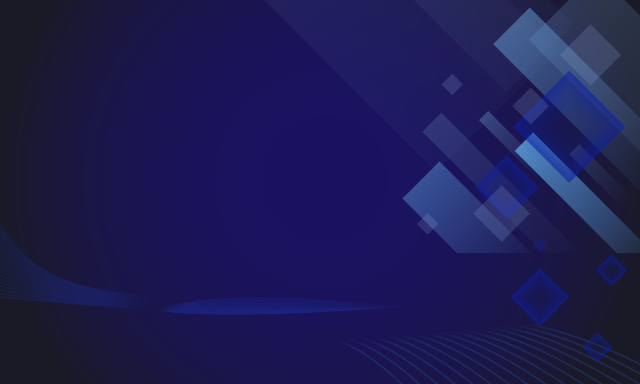
Give the GLSL for this background, as a Shadertoy shader.

```glsl
// Deep blue backdrop with translucent diagonal bands and diamonds at the right,
// and fans of fine curved lines along the bottom.
// Shapes are signed distances blended over a radial gradient; lines are loops.

// Space: y runs down from 0 to 100 (percent of height), x from 0 to WIDTH.
const float WIDTH = 167.0;
const float PI = 3.14159;

const vec2 GLOW_CENTER = vec2(84.8, 46.7);
const float GLOW_RADIUS = 85.0;
const float GLOW_POWER = 2.4;
const vec3 GLOW_COLOR = vec3(0.10, 0.072, 0.38);
const vec3 EDGE_COLOR = vec3(0.10, 0.10, 0.15);

const vec3 PALE_BLUE = vec3(0.45, 0.58, 0.76);
const vec3 SKY_BLUE = vec3(0.36, 0.64, 0.88);
const vec3 FROST = vec3(0.58, 0.68, 0.88);
const vec3 ROYAL_BLUE = vec3(0.05, 0.12, 0.64);
const vec3 WAVE_BLUE = vec3(0.11, 0.18, 0.62);
const vec3 MESH_BLUE = vec3(0.16, 0.25, 0.52);

const float FLOOR_Y = 65.9;       // bands are cut off here
const float FROST_ALPHA = 0.19;
const float LINE_WIDTH = 0.10;
const int WAVE_LINES = 20;
const int MESH_LINES = 16;

// Bands: left corner, width, length
const int BAND_COUNT = 9;
const vec4 BANDS[BAND_COUNT] = vec4[](
    vec4(65.0, -4.0, 45.0, 69.0), vec4(104.0, -4.0, 25.0, 39.6),
    vec4(138.0, 10.4, 25.0, 60.0), vec4(128.7, 11.5, 13.5, 58.0),
    vec4(125.0, 31.3, 3.4, 22.0), vec4(110.2, 34.3, 7.0, 54.0),
    vec4(105.0, 51.7, 13.7, 34.0), vec4(148.5, 40.2, 3.7, 20.0),
    vec4(134.3, 39.3, 6.8, 45.0));
// Bands: opacity at the start, at the end, and tint from pale to sky
const vec3 BAND_FADES[BAND_COUNT] = vec3[](
    vec3(0.10, 0.04, 0.0), vec3(0.10, 0.05, 0.0),
    vec3(0.25, 0.03, 0.2), vec3(0.52, 0.00, 0.6),
    vec3(0.38, 0.00, 0.3), vec3(0.23, 0.00, 0.2),
    vec3(0.44, 0.04, 0.9), vec3(0.22, 0.00, 0.1),
    vec3(0.80, 0.08, 1.0));

// Diamonds: center and half diagonal
const int FROST_COUNT = 5;
const vec3 FROST_DIAMONDS[FROST_COUNT] = vec3[](
    vec3(154.1, 14.3, 8.0), vec3(138.5, 27.6, 4.8), vec3(118.0, 22.0, 2.8),
    vec3(130.9, 55.6, 7.4), vec3(111.6, 58.3, 2.8));
const int ROYAL_COUNT = 6;
const vec3 ROYAL_DIAMONDS[ROYAL_COUNT] = vec3[](
    vec3(148.5, 33.0, 14.6), vec3(132.2, 48.7, 8.3), vec3(140.9, 77.4, 7.6),
    vec3(159.6, 70.4, 4.1), vec3(155.9, 90.4, 3.9), vec3(140.9, 63.9, 1.7));

float pixel() { return 100.0 / iResolution.y; }

// Coverage of the inside (negative) of a distance
float cover(float d) { return clamp(0.5 - d / pixel(), 0.0, 1.0); }

// Coverage of a thin curve, given its vertical offset and slope
float stroke(float offset, float slope) {
    float d = abs(offset) * inversesqrt(1.0 + slope * slope);
    return 1.0 - smoothstep(LINE_WIDTH, LINE_WIDTH + pixel(), d);
}

// Opacity of a 45 degree band that fades along its length
float bandAlpha(vec2 p, vec4 band, vec3 fade) {
    vec2 d = p - band.xy;
    vec2 q = vec2(d.x + d.y, d.x - d.y) * sqrt(0.5);
    vec2 edge = abs(q - 0.5 * band.wz) - 0.5 * band.wz;
    float along = clamp(q.x / band.w, 0.0, 1.0);
    return cover(max(edge.x, edge.y)) * cover(p.y - FLOOR_Y) * mix(fade.x, fade.y, along);
}

float diamondNorm(vec2 p, vec3 diamond) {
    vec2 d = abs(p - diamond.xy);
    return d.x + d.y;
}

float diamondCover(vec2 p, vec3 diamond) {
    return cover((diamondNorm(p, diamond) - diamond.z) * sqrt(0.5));
}

// Left fan that narrows to the right, then a low lens of lines
float waveLines(vec2 p) {
    float fan = 0.0, lens = 0.0;
    float decay = exp(-p.x / 12.0);
    float k = clamp((p.x - 41.0) / 66.0, 0.0, 1.0);
    float bump = sin(PI * pow(k, 0.7));
    for (int i = 0; i < WAVE_LINES; i++) {
        float t = float(i) / float(WAVE_LINES - 1);
        float y = mix(77.6 - 18.9 * decay, 77.4 + 0.085 * p.x, t);
        fan += stroke(p.y - y, 1.57 * decay * (1.0 - t));
        lens += stroke(p.y - 80.7 + 0.9 * k + bump * mix(-1.3, 2.7, t * t), 0.0);
    }
    fan *= 0.24 * (1.0 - smoothstep(18.0, 42.0, p.x));
    lens *= 0.22 * smoothstep(0.0, 0.15, k) * (1.0 - smoothstep(0.35, 1.0, k));
    return min(fan, 0.35) + min(lens, 0.5);
}

// Curves bending down into the lower right corner
float meshLines(vec2 p) {
    float sum = 0.0;
    for (int i = 0; i < MESH_LINES; i++) {
        float t = float(i) / float(MESH_LINES - 1);
        float span = mix(18.0, 34.0, t);
        float k = (p.x - mix(87.0, 135.0, t)) / span;
        float bend = max(k, 0.0);
        float y = 88.7 - 4.4 * t + 11.5 * pow(bend, 1.5);
        sum += stroke(p.y - y, 17.25 * sqrt(bend) / span) * smoothstep(0.0, 0.4, k);
    }
    return min(sum, 1.0) * 0.42;
}

void mainImage(out vec4 fragColor, in vec2 fragCoord) {
    vec2 uv = fragCoord / iResolution.xy;
    vec2 p = vec2(uv.x * WIDTH, 100.0 - 100.0 * uv.y);

    // Radial backdrop
    float falloff = min(length(p - GLOW_CENTER) / GLOW_RADIUS, 1.0);
    vec3 color = mix(GLOW_COLOR, EDGE_COLOR, pow(falloff, GLOW_POWER));

    // Fine lines
    color = mix(color, WAVE_BLUE, waveLines(p));
    color = mix(color, MESH_BLUE, meshLines(p));

    // Bands, then diamonds
    for (int i = 0; i < BAND_COUNT; i++) {
        vec3 tint = mix(PALE_BLUE, SKY_BLUE, BAND_FADES[i].z);
        color = mix(color, tint, bandAlpha(p, BANDS[i], BAND_FADES[i]));
    }
    for (int i = 0; i < ROYAL_COUNT; i++) {
        vec3 diamond = ROYAL_DIAMONDS[i];
        float rim = min(diamondNorm(p, diamond) / diamond.z, 1.0);
        color = mix(color, ROYAL_BLUE, diamondCover(p, diamond) * mix(0.12, 0.62, rim * rim));
    }
    for (int i = 0; i < FROST_COUNT; i++)
        color = mix(color, FROST, diamondCover(p, FROST_DIAMONDS[i]) * FROST_ALPHA);

    fragColor = vec4(color, 1.0);
}
```
